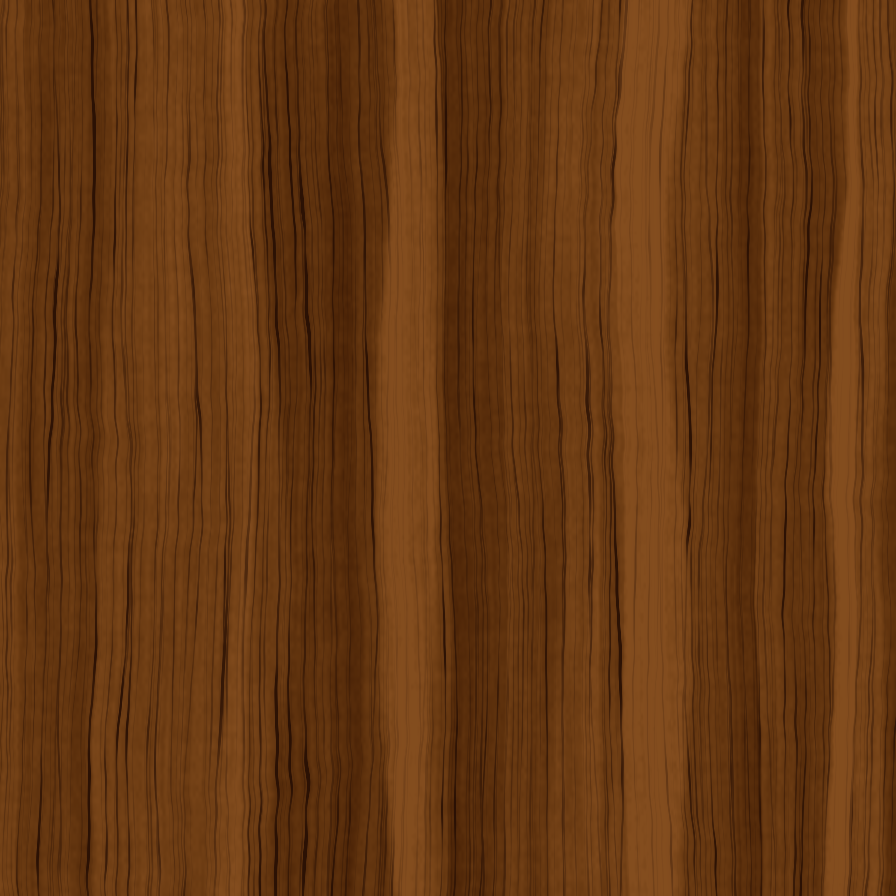
Write a WebGL 2 fragment shader that draws this texture.

```glsl
#version 300 es
precision highp float;
// Dark walnut-like veneer: upright tone bands crossed by thin, wavering dark grain lines.

#define BAND_COUNT 16.0
#define STREAK_COUNT 46.0
#define BAND_CONTRAST 0.62
#define STREAK_CONTRAST 0.42
#define FIBRE_CONTRAST 0.17
#define BASE_TONE 0.81
#define LINE_WIDTH 0.0009
#define WAVER 0.65
#define DARK_WOOD vec3(0.23, 0.09, 0.015)
#define LIGHT_WOOD vec3(0.50, 0.29, 0.11)
#define INK vec3(0.15, 0.055, 0.012)

uniform vec2 u_resolution;
out vec4 fragColor;

float hash(vec2 p) {
    vec3 q = fract(p.xyx * 0.1031);
    q += dot(q, q.yzx + 33.33);
    return fract((q.x + q.y) * q.z);
}

float valueNoise(vec2 p) {
    vec2 cell = floor(p);
    vec2 f = p - cell;
    f = f * f * (3.0 - 2.0 * f);
    float low = mix(hash(cell), hash(cell + vec2(1, 0)), f.x);
    float high = mix(hash(cell + vec2(0, 1)), hash(cell + vec2(1, 1)), f.x);
    return mix(low, high, f.y);
}

// Sideways waver shared by neighbouring grain, with small sharp kinks.
float waver(vec2 p) {
    float w = 0.008 * sin(4.3 * p.y + 7.0 * p.x + 0.6);
    w += 0.004 * sin(11.0 * p.y - 13.0 * p.x + 2.1);
    w += 0.001 * sin(29.0 * p.y + 21.0 * p.x);
    float kink = valueNoise(vec2(p.x * 9.0, p.y * 34.0 + 2.0 * sin(8.0 * p.x)));
    return WAVER * (w + 0.0045 * (kink - 0.5));
}

// Centre of one grain cell, drifting slowly up the board.
float grainCentre(float cell, float y, float seed, float amount) {
    float phase = 6.283 * hash(vec2(cell, seed + 1.0));
    float drift = amount * sin(y * (2.0 + phase) + phase) + 0.04 * sin(13.0 * y + 3.0 * phase);
    return cell + 0.15 + 0.7 * hash(vec2(cell, seed)) + drift;
}

// Blended cellular tone: each upright cell has its own random shade.
float bandTone(vec2 p, float count, float seed) {
    float x = p.x * count;
    float home = floor(x);
    float total = 0.0;
    float weightSum = 0.0;
    for (int i = -2; i <= 2; i++) {
        float cell = home + float(i);
        float d = x - grainCentre(cell, p.y, seed, 0.26);
        float weight = exp(-15.0 * d * d);
        total += weight * hash(vec2(cell, seed + 2.0));
        weightSum += weight;
    }
    return total / weightSum;
}

// Thin lines, one per cell, fading and swelling along their length.
float grainLines(vec2 p, float count, float width, float seed) {
    float x = p.x * count;
    float home = floor(x);
    float pixel = 1.0 / u_resolution.y;
    float ink = 0.0;
    for (int i = -1; i <= 1; i++) {
        float cell = home + float(i);
        float rnd = hash(vec2(cell, seed + 3.0));
        float d = abs(x - grainCentre(cell, p.y, seed, 0.16)) / count;
        float swell = 0.5 + 0.5 * sin(p.y * (3.0 + 7.0 * rnd) + 40.0 * rnd);
        float breaks = valueNoise(vec2(cell * 3.7 + seed, p.y * 22.0));
        float halfWidth = width * (0.4 + 0.9 * swell * breaks + 0.4 * rnd * rnd);
        float strength = (0.3 + 0.65 * rnd) * (0.45 + 0.55 * swell) * (0.6 + 0.7 * breaks);
        float core = 1.0 - smoothstep(halfWidth - 0.5 * pixel, halfWidth + 0.6 * pixel, d);
        float halo = 0.22 * exp(-d / (3.0 * width));
        ink = max(ink, strength * max(core, halo));
    }
    return ink;
}

void main() {
    vec2 p = gl_FragCoord.xy / u_resolution.y;
    vec2 grain = vec2(p.x + waver(p), p.y);

    // Broad bands, narrower streaks and fine fibre
    float tone = BASE_TONE;
    tone += BAND_CONTRAST * (bandTone(grain, BAND_COUNT, 11.0) - 0.5);
    tone += STREAK_CONTRAST * (bandTone(grain, STREAK_COUNT, 37.0) - 0.5);
    float lineDensity = mix(1.15, 0.4, smoothstep(0.65, 1.1, tone));
    tone += FIBRE_CONTRAST * (valueNoise(grain * vec2(250.0, 6.0)) - 0.5);

    // Faint cross ripple and pores
    tone += 0.07 * (valueNoise(p * vec2(24.0, 90.0)) - 0.5);
    tone += 0.11 * (valueNoise(p * vec2(300.0, 150.0)) - 0.5);

    // Bold, medium and hairline grain
    float ink = grainLines(grain, 31.0, LINE_WIDTH * 1.35, 53.0);
    ink = max(ink, 0.9 * grainLines(grain, 63.0, LINE_WIDTH, 71.0));
    ink = max(ink, 0.42 * grainLines(grain, 112.0, LINE_WIDTH * 0.8, 97.0));

    // Blue rises late, so dark wood stays warm
    vec3 ramp = pow(vec3(clamp(tone, 0.08, 1.06)), vec3(1.0, 1.0, 1.5));
    vec3 wood = mix(DARK_WOOD, LIGHT_WOOD, ramp);
    fragColor = vec4(mix(wood, INK, clamp(ink * lineDensity, 0.0, 0.92)), 1.0);
}
```
